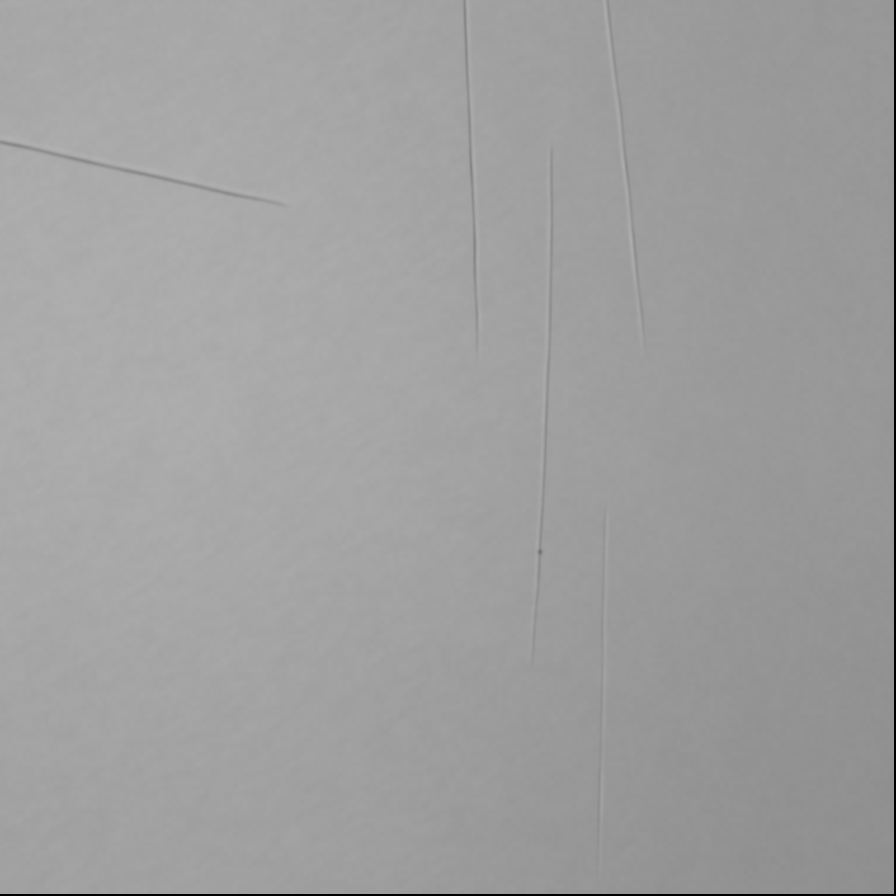
A WebGL 2 fragment shader for this texture:

```glsl
#version 300 es
precision highp float;

uniform vec2 u_resolution;
out vec4 fragColor;

const int CREASES = 5;

// Start and end of each crease
const vec4 SPANS[CREASES] = vec4[CREASES](
    vec4(-0.100, 0.864, 0.325, 0.769),
    vec4( 0.513, 1.100, 0.533, 0.597),
    vec4( 0.666, 1.100, 0.721, 0.603),
    vec4( 0.616, 0.848, 0.594, 0.255),
    vec4( 0.675, 0.440, 0.667, 0.020));

// Bow, half width, shadow depth, signed highlight (sign picks the side)
const vec4 STYLES[CREASES] = vec4[CREASES](
    vec4(0.000, 0.0024, 0.125,  0.020),
    vec4(0.002, 0.0017, 0.105,  0.030),
    vec4(0.002, 0.0017, 0.060, -0.050),
    vec4(0.006, 0.0017, 0.075, -0.030),
    vec4(0.000, 0.0016, 0.035,  0.032));

float hash(vec2 p) {
    vec3 q = fract(vec3(p.xyx) * 0.1031);
    q += dot(q, q.yzx + 33.33);
    return fract((q.x + q.y) * q.z);
}

// Smooth value noise from -1 to 1
float noise(vec2 p) {
    vec2 cell = floor(p);
    vec2 f = fract(p);
    f = f * f * (3.0 - 2.0 * f);
    float low = mix(hash(cell), hash(cell + vec2(1, 0)), f.x);
    float high = mix(hash(cell + vec2(0, 1)), hash(cell + vec2(1, 1)), f.x);
    return 2.0 * mix(low, high, f.y) - 1.0;
}

vec2 rotate(vec2 p, float angle) {
    float c = cos(angle), s = sin(angle);
    return vec2(c * p.x - s * p.y, s * p.x + c * p.y);
}

float bell(float x, float width) {
    return exp(-x * x / (width * width));
}

// Soft light from the left, falling off to the right and below
float lighting(vec2 p) {
    float shade = 0.663 - 0.070 * smoothstep(0.15, 1.05, p.x);
    shade -= 0.032 * (1.0 - smoothstep(0.0, 0.60, p.y));
    shade -= 0.012 * smoothstep(0.70, 1.0, p.y) * (1.0 - p.x);
    return shade + 0.010 * bell(length(p - vec2(0.10, 0.62)), 0.35);
}

// Fine tooth with faint slanted fibres on the lit side
float grain(vec2 p) {
    float tooth = 0.0050 * noise(p * 190.0 + 17.0);
    tooth += 0.0035 * noise(p * 95.0 + 41.0);
    tooth += 0.0030 * noise(p * 24.0 + 73.0);
    float fibres = noise(rotate(p, -0.55) * vec2(48.0, 130.0) + 211.0);
    return tooth + 0.0055 * fibres * (1.0 - smoothstep(0.45, 0.85, p.x));
}

// Shadow line with a highlight along one side, faded at both ends
float crease(vec2 p, vec4 span, vec4 style, float pixel) {
    vec2 along = span.zw - span.xy;
    float len = length(along);
    vec2 dir = along / len;
    float t = dot(p - span.xy, dir) / len;
    float offset = dot(p - span.xy, vec2(-dir.y, dir.x));
    offset -= style.x * 4.0 * t * (1.0 - t);
    offset += 0.0008 * noise(vec2(t * len * 22.0, span.x * 90.0 + 30.0));
    float width = max(style.y, 0.7 * pixel);
    float shadow = style.z * bell(offset, width);
    float shine = abs(style.w) * bell(offset - sign(style.w) * 2.2 * width, 1.3 * width);
    float fade = smoothstep(0.0, 0.05, t) * (1.0 - smoothstep(0.80, 1.0, t) * 0.6);
    fade *= 1.0 - smoothstep(0.97, 1.01, t);
    float wear = 0.85 + 0.25 * noise(vec2(t * len * 35.0, span.y * 50.0));
    return (shine - shadow) * fade * wear;
}

void main() {
    vec2 p = gl_FragCoord.xy / u_resolution;
    float pixel = 1.0 / min(u_resolution.x, u_resolution.y);

    float shade = lighting(p) + grain(p);
    for (int i = 0; i < CREASES; i++) {
        shade += crease(p, SPANS[i], STYLES[i], pixel);
    }

    // Small dark fleck on the long crease
    shade -= 0.13 * bell(length(p - vec2(0.603, 0.384)), 0.0028);

    // Thin dark border at the right and bottom
    float edge = min(1.0 - p.x, p.y);
    shade *= smoothstep(0.0022 - 0.5 * pixel, 0.0022 + 0.5 * pixel, edge);

    fragColor = vec4(vec3(shade), 1.0);
}
```
